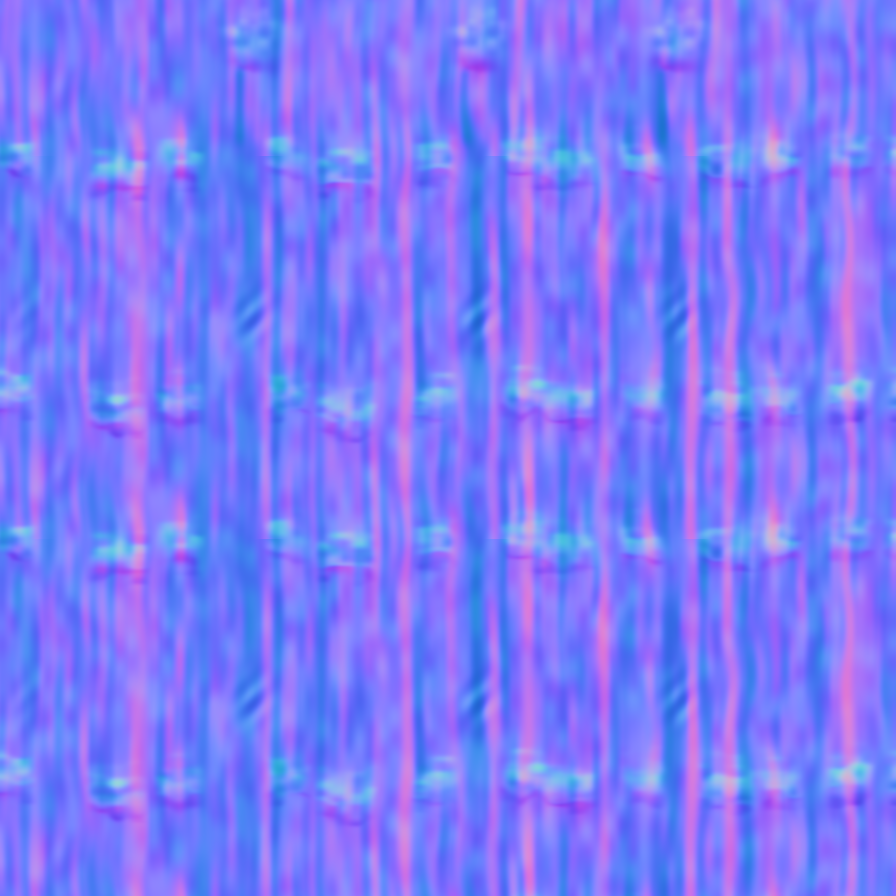
Reproduce this texture map procedurally as a Shadertoy shader.

```glsl
const float ROW_PERIOD = 0.428;
const float FIRST_ROW = 0.174;
const float SECOND_PHASE = 0.624;

// Left edge of each plank group, and how deep its seam is
const float EDGES[4] = float[4](0.053, 0.309, 0.5625, 0.784);
const float SEAM_DEPTH[4] = float[4](0.25, 1.0, 1.0, 1.0);
// Offsets from the edge: two long ridges and one that shows only near knots
const vec3 RIDGES[4] = vec3[4](
    vec3(0.045, 0.100, 0.149), vec3(0.111, 0.144, 0.196),
    vec3(0.027, 0.112, 0.163), vec3(0.030, 0.163, 0.078));
const float RIDGE_GAIN[4] = float[4](0.45, 0.4, 0.8, 0.8);
const vec2 GROOVES[4] = vec2[4](
    vec2(0.050, 0.172), vec2(0.049, 0.160), vec2(0.066, 0.140), vec2(0.050, 0.128));
// Knot centres along each group, and how far the first one hangs
const vec3 KNOTS[4] = vec3[4](
    vec3(0.078, 0.148, -0.040), vec3(0.078, 0.175, 0.012),
    vec3(0.070, 0.155, 0.020), vec3(0.028, 0.088, 0.165));
const float KNOT_DROP[4] = float[4](0.014, 0.014, 0.004, 0.004);

float hash(vec2 p) {
    return fract(sin(dot(p, vec2(127.1, 311.7))) * 43758.5453);
}

// One noise column that wraps after a whole number of cells
float strand(float column, float y, float period) {
    float i = floor(y), f = fract(y);
    return mix(hash(vec2(column, mod(i, period))),
               hash(vec2(column, mod(i + 1.0, period))), f * f * (3.0 - 2.0 * f));
}

// Signed noise; stagger shifts each column so that cells do not line up
float wrapNoise(vec2 p, float period, float stagger) {
    float i = floor(p.x), f = fract(p.x);
    float shiftA = stagger * hash(vec2(i, 71.0));
    float shiftB = stagger * hash(vec2(i + 1.0, 71.0));
    float a = strand(i, p.y + shiftA, period);
    float b = strand(i + 1.0, p.y + shiftB, period);
    return mix(a, b, f * f * (3.0 - 2.0 * f)) * 2.0 - 1.0;
}

float bump(float d, float width) {
    return exp(-d * d / (width * width));
}

float wrapDelta(float d) {
    return fract(d + 0.5) - 0.5;
}

// Signed distance below the nearest knot row
float rowDelta(float cycle) {
    float a = wrapDelta(cycle), b = wrapDelta(cycle - SECOND_PHASE);
    return (abs(a) < abs(b) ? a : b) * ROW_PERIOD;
}

// Long wood fibres across x, faint ripples along y
vec2 grainSlope(float x, float cycle) {
    float fibre = 0.36 * wrapNoise(vec2(x * 105.0, cycle * 6.0), 6.0, 6.0)
                + 0.17 * wrapNoise(vec2(x * 60.0 + 17.0, cycle * 8.0), 8.0, 8.0);
    float ripple = 0.17 * wrapNoise(vec2(x * 75.0 + 31.0, cycle * 18.0), 18.0, 18.0)
                 + 0.08 * wrapNoise(vec2(x * 40.0 + 53.0, cycle * 12.0), 12.0, 12.0);
    return vec2(fibre - 0.03, ripple - 0.06);
}

// Lumpy ledge facing up, with a broken shaded lip underneath
vec2 knotSlope(vec2 p, float width, float cycle, float x) {
    float lump = wrapNoise(vec2(x * 70.0, cycle * 32.0), 32.0, 5.0);
    float chip = wrapNoise(vec2(x * 45.0 + 9.0, cycle * 45.0), 45.0, 3.0);
    float across = smoothstep(width + 0.01, width - 0.01, abs(p.x));
    float y = p.y + 0.008 * chip;
    float ledge = across * bump(y, 0.017);
    float lip = across * bump(y - 0.024, 0.008) * (0.6 + 0.7 * lump);
    return vec2(ledge * (0.4 * lump - 0.1) + 0.25 * lip * chip,
                ledge * (0.42 + 0.4 * chip + 0.15 * lump) - 0.38 * lip);
}

// Small ledge and recessed frame at the top end of a seam
vec2 capSlope(float dx, float v) {
    float lump = wrapNoise(vec2(dx * 80.0 + 40.0, v * 80.0), 128.0, 3.0);
    float across = bump(dx + 0.028, 0.024);
    float ledge = across * bump(v - 0.043 + 0.008 * lump, 0.02);
    float lip = across * bump(v - 0.072 + 0.006 * lump, 0.009);
    float frame = smoothstep(0.07, 0.085, v) * smoothstep(0.17, 0.15, v);
    float sides = bump(dx + 0.043, 0.006) - 0.5 * bump(dx + 0.023, 0.006);
    return vec2(lump * ledge * 0.6 - frame * sides * 0.6, ledge * (0.45 + 0.5 * lump) - lip * 0.4);
}

void mainImage(out vec4 fragColor, in vec2 fragCoord) {
    vec2 uv = fragCoord / iResolution.xy;
    float v = 1.0 - uv.y;
    float cycle = fract((v - FIRST_ROW) / ROW_PERIOD);
    float x = uv.x + 0.003 * wrapNoise(vec2(uv.x * 12.0, cycle * 7.0), 7.0, 7.0);
    float d = rowDelta(cycle);
    float body = smoothstep(0.11, 0.165, v);
    float ridgeFade = mix(0.25, 1.0, body);
    float nearKnot = bump(d + 0.015, 0.03);
    float lowerHalf = smoothstep(0.3, 0.5, cycle);
    float wear = 0.85 + 0.3 * wrapNoise(vec2(x * 30.0, cycle * 9.0), 9.0, 9.0);
    vec2 slope = grainSlope(x, cycle);

    for (int i = 0; i < 4; i++) {
        float dx = wrapDelta(x - EDGES[i]);
        float depth = SEAM_DEPTH[i];

        // Ridges and grooves
        vec3 r = dx - RIDGES[i];
        slope.x += wear * ridgeFade * (RIDGE_GAIN[i] * bump(r.x, 0.007)
                 + 0.75 * bump(r.y, 0.007) + (0.15 + 0.6 * nearKnot) * bump(r.z, 0.007));
        vec2 g = dx - GROOVES[i];
        slope.x -= wear * ridgeFade * (0.45 * bump(g.x, 0.006) + 0.35 * bump(g.y, 0.009));

        // Seam: wide hollow, lit side and thin dark edge
        slope.x -= depth * 0.5 * body * bump(dx + 0.033, 0.014);
        slope.x += depth * mix(0.3, 0.65, lowerHalf) * body * bump(dx + 0.012, 0.007);
        slope.x += depth * 0.4 * (1.0 - body) * bump(dx - 0.014, 0.007);
        slope.x -= depth * mix(0.65, 0.4, lowerHalf) * wear * bump(dx, 0.006);
        float scratches = bump(dx + 0.028, 0.016) * bump(cycle - 0.42, 0.06);
        slope += depth * body * scratches * 0.25 * sin((dx + cycle * ROW_PERIOD) * 190.0);
        slope += step(0.5, depth) * capSlope(dx, v);

        // Knots
        for (int k = 0; k < 3; k++) {
            float drop = k == 0 ? KNOT_DROP[i] : -0.006 * float(k - 1);
            float width = k == 0 ? 0.03 : 0.022;
            slope += body * knotSlope(vec2(dx - KNOTS[i][k], d - drop), width, cycle, x);
        }
    }
    fragColor = vec4(normalize(vec3(slope, 1.0)) * 0.5 + 0.5, 1.0);
}
```
